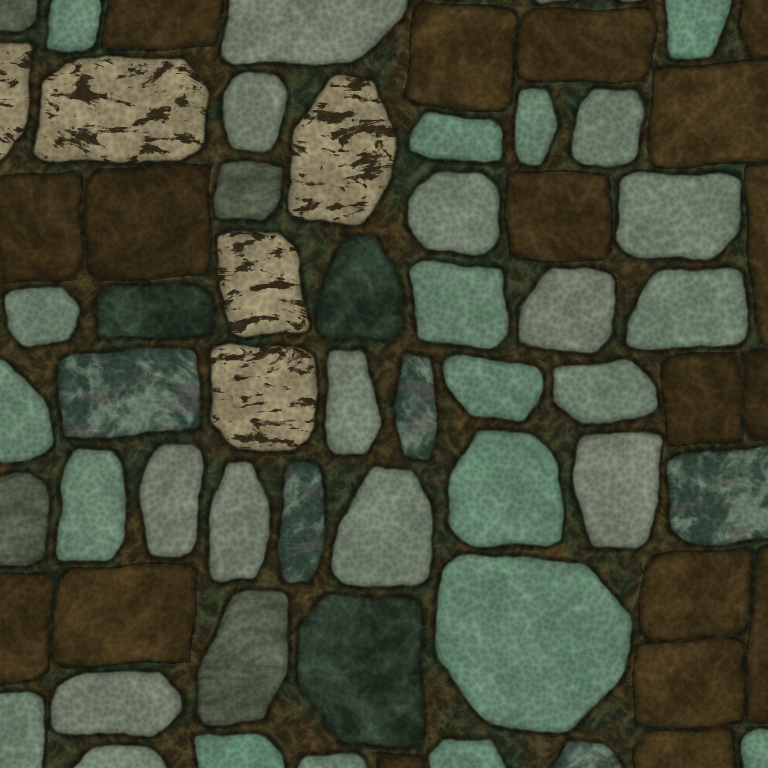
Give the GLSL for this texture, as a WebGL 1 fragment shader.

```glsl
precision highp float;
// Irregular stone paving: mint slabs, brown and dark tiles, pitted travertine.
// A hashed recursive split lays out the plots; each holds one chipped polygon,
// surfaced with layered cellular noise and set in dark, mossy mortar.
uniform vec2 u_resolution;

float hash(float n) { return fract(sin(n * 12.9898 + 4.1) * 43758.5453); }

vec2 hash2(vec2 p) {
  return fract(sin(vec2(dot(p, vec2(127.1, 311.7)), dot(p, vec2(269.5, 183.3)))) * 43758.5453);
}

mat2 turn(float a) { return mat2(cos(a), sin(a), -sin(a), cos(a)); }

// Cellular noise: distance to the nearest jittered point
float cells(vec2 p) {
  vec2 base = floor(p), f = fract(p);
  float nearest = 2.0;
  for (int y = -1; y <= 1; y++) {
    for (int x = -1; x <= 1; x++) {
      vec2 o = vec2(float(x), float(y));
      vec2 r = o + hash2(base + o) - f;
      nearest = min(nearest, dot(r, r));
    }
  }
  return sqrt(nearest);
}

// Octaves of cellular noise, spread to roughly 0..1
float cloud(vec2 p) {
  float sum = 0.0, weight = 0.5;
  for (int i = 0; i < 4; i++) {
    p += 0.25 * sin(p.yx * 2.3 + float(i));
    sum += weight * cells(p);
    p = turn(0.9) * p * 1.9 + 7.3;
    weight *= 0.62;
  }
  return smoothstep(0.25, 0.78, sum);
}

// Distance to a box with hashed chips off its four corners
float chippedBox(vec2 q, vec2 size, float id, float chip) {
  vec2 e = abs(q) - size;
  float d = max(e.x, e.y);
  for (int i = 0; i < 4; i++) {
    float k = float(i);
    vec2 corner = vec2(mod(k, 2.0), floor(k / 2.0)) * 2.0 - 1.0;
    float r = hash(id + k * 5.3);
    vec2 n = normalize(corner * (size.yx + 0.06 * vec2(r, 1.0 - r)));
    float cut = dot(q - corner * size, n) + min(size.x, size.y) * (0.08 + chip * r * r);
    float blend = max(0.008 - abs(d - cut), 0.0);
    d = max(d, cut) + blend * blend * 31.0;
  }
  return d;
}

// Surface colour by kind, a value in 0..1
vec3 stoneColor(float kind, float tint, vec2 t) {
  float broad = cloud(t * 14.0);
  float fine = cloud(t * 42.0);
  float streak = cloud(turn(0.25 * tint - 0.1) * t * vec2(17.0, 48.0));
  float tone = mix(broad, fine, 0.4);
  if (kind < 0.36) {
    vec3 slab = mix(vec3(0.46, 0.49, 0.42), vec3(0.39, 0.52, 0.43), tint);
    return slab * (0.86 + 0.27 * tone) - vec3(0.06, 0.04, 0.05) * smoothstep(0.65, 1.0, fine);
  }
  if (kind < 0.61) return mix(vec3(0.17, 0.14, 0.07), vec3(0.30, 0.24, 0.13), tone) * (0.86 + 0.26 * tint);
  if (kind < 0.74) return mix(vec3(0.38, 0.41, 0.33), vec3(0.23, 0.26, 0.20), mix(streak, broad, 0.4));
  if (kind < 0.83) return mix(vec3(0.10, 0.14, 0.10), vec3(0.24, 0.31, 0.24), tone);
  if (kind < 0.92) {
    vec3 blotch = mix(vec3(0.18, 0.25, 0.20), vec3(0.40, 0.47, 0.41), smoothstep(0.15, 0.8, tone));
    return mix(blotch, vec3(0.34, 0.32, 0.30), 0.6 * smoothstep(0.55, 0.9, streak));
  }
  float pits = smoothstep(0.48, 0.72, mix(streak, fine, 0.35));
  return mix(vec3(0.57, 0.53, 0.41) * (0.88 + 0.2 * broad), vec3(0.19, 0.16, 0.10), pits);
}

void main() {
  vec2 uv = gl_FragCoord.xy / u_resolution.y;
  vec2 p = uv + 0.011 * sin(uv.yx * vec2(9.0, 7.0) + vec2(1.0, 2.5))
              + 0.0016 * sin(uv.yx * 61.0 + 3.0 * sin(uv * 23.0));

  // Split the ground until the plot is small enough
  vec2 lo = vec2(-0.13, -0.09), hi = vec2(1.08, 1.12);
  float id = 1.0;
  for (int i = 0; i < 8; i++) {
    vec2 span = hi - lo;
    if (max(span.x, span.y) < 0.15 + 0.13 * hash(id + 0.37)) break;
    float ratio = 0.34 + 0.32 * hash(id + 0.61);
    vec2 cut = mix(lo, hi, ratio);
    bool upright = span.x * (0.8 + 0.4 * hash(id + 0.83)) > span.y;
    bool beyond = upright ? p.x > cut.x : p.y > cut.y;
    if (upright) { if (beyond) lo.x = cut.x; else hi.x = cut.x; }
    else { if (beyond) lo.y = cut.y; else hi.y = cut.y; }
    id = id * 2.0 + (beyond ? 1.0 : 0.0);
  }

  // One tilted stone per plot
  float kind = hash(id + 0.19), tint = hash(id + 0.47);
  bool brown = kind > 0.36 && kind < 0.61;
  vec2 plot = (hi - lo) * 0.5, local = p - (lo + hi) * 0.5;
  vec2 q = turn((hash(id + 0.71) - 0.5) * (brown ? 0.04 : 0.17)) * local;
  q.x += q.y * (tint - 0.5) * 0.12;
  float d = chippedBox(q, plot - (brown ? 0.003 : 0.008), id, brown ? 0.15 : 0.65);
  vec2 margin = abs(local) - plot + 0.003;
  d = max(d, max(margin.x, margin.y)) + 0.003 * (cells(uv * 48.0) - 0.45);

  // Mortar, with a dark seam beside the stone
  float moss = cloud(uv * 8.0), grit = cloud(uv * 50.0 + 9.0);
  vec3 mortar = mix(vec3(0.25, 0.21, 0.12), vec3(0.18, 0.23, 0.15), moss) * (0.65 + 0.55 * grit);
  mortar *= mix(0.55, 1.0, smoothstep(0.001, 0.010, d));

  // Stone, with worn edges and a fine grain over everything
  vec3 stone = stoneColor(kind, tint, q + 5.0 * hash2(vec2(id, 2.0)));
  stone *= mix(0.8, 1.0, smoothstep(0.0, 0.009, -d));
  vec3 color = mix(stone, mortar, smoothstep(-0.0022, 0.0022, d));
  color *= 0.87 + 0.26 * cells(uv * 125.0);
  gl_FragColor = vec4(color, 1.0);
}
```
